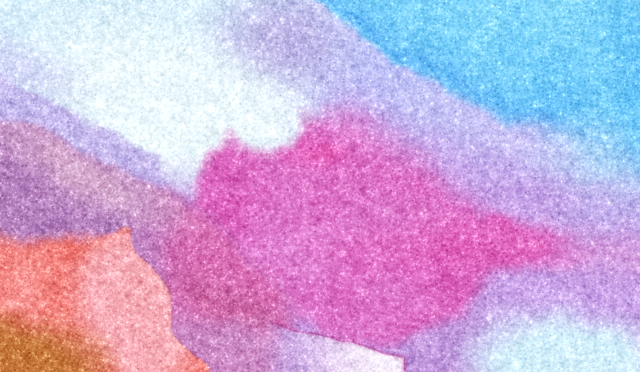
Reproduce this background procedurally as a Shadertoy shader.

```glsl
// Abstract watercolour: pale sky, blue corner, magenta bloom, coral and ochre pools.
// Each wash is a warped distance field with its own edge softness, painted in order.
// Layered sines bend the edges; scattered cell spots settle pigment into the paper.

vec2 hash2(vec2 p) {
    return fract(sin(vec2(dot(p, vec2(127.1, 311.7)), dot(p, vec2(269.5, 183.3)))) * 43758.5);
}

// Soft light and dark spots, one scattered in each cell
float spots(vec2 p) {
    vec2 cell = floor(p), f = fract(p);
    float sum = 0.0;
    for (int j = -1; j <= 1; j++)
        for (int i = -1; i <= 1; i++) {
            vec2 o = vec2(i, j), d = o + hash2(cell + o) - f;
            sum += (hash2(cell + o + 57.0).x - 0.5) * exp(-6.0 * dot(d, d));
        }
    return sum;
}

// Layered sines, rotated and sharpened at each octave
vec2 ripple(vec2 p) {
    vec2 sum = vec2(0);
    float amp = 0.5;
    for (int i = 0; i < 5; i++) {
        sum += amp * sin(p.yx + 1.3 * sin(p * 0.8 + float(i)));
        p = mat2(1.5, 1.1, -1.1, 1.5) * p + 2.7;
        amp *= 0.62;
    }
    return sum;
}

// Approximate signed distance to a tilted ellipse: centre in xy, radii in zw
float ellipse(vec2 p, vec4 shape, float angle) {
    float c = cos(angle), s = sin(angle);
    vec2 q = mat2(c, -s, s, c) * (p - shape.xy);
    return (length(q / shape.zw) - 1.0) * min(shape.z, shape.w);
}

// Merges an ellipse smoothly into a field
void join(inout float d, vec2 p, vec4 shape, float angle) {
    float e = ellipse(p, shape, angle), h = max(0.05 - abs(d - e), 0.0);
    d = min(d, e) - 5.0 * h * h;
}

float cover(float d, float softness) {
    return 1.0 - smoothstep(-softness, softness, d);
}

// Lays a soft elliptical tint over the paint
void pool(inout vec3 paint, vec3 tint, float amount, vec2 p, vec4 shape, float angle, float softness) {
    paint = mix(paint, tint, amount * cover(ellipse(p, shape, angle), softness));
}

void mainImage(out vec4 fragColor, in vec2 fragCoord) {
    vec2 uv = fragCoord / iResolution.y;
    vec2 wobble = ripple(uv * 8.0), bleed = ripple(uv * 37.0);
    vec2 p = uv + 0.022 * wobble + 0.008 * bleed;
    vec2 fine = uv + 0.005 * ripple(uv * 24.0);

    // Lavender ground with a pale opening at the upper left
    vec3 col = mix(vec3(0.79, 0.64, 0.91), vec3(0.75, 0.76, 0.97), smoothstep(0.35, 0.85, p.y));
    pool(col, vec3(0.85, 0.94, 0.99), 1.0, p, vec4(0.26, 0.94, 0.6, 0.3), 0.0, 0.1);
    pool(col, vec3(0.93, 0.98, 1.0), 1.0, p, vec4(0.49, 0.71, 0.37, 0.2), -0.35, 0.09);
    pool(col, vec3(0.81, 0.8, 0.96), 0.7, p, vec4(0.03, 0.82, 0.16, 0.06), -0.3, 0.06);
    pool(col, vec3(0.74, 0.7, 0.9), 0.9, p, vec4(0.77, 0.89, 0.15, 0.11), -0.15, 0.08);

    // Blue corner, darker where pigment gathers along its rim
    float t = 1.75 - p.x;
    float blueD = 0.8 * (0.53 + 0.3 * t + 0.25 * t * t - p.y);
    col = mix(col, vec3(0.84, 0.9, 0.99), 0.6 * cover(abs(blueD - 0.06), 0.09) * smoothstep(1.0, 1.3, p.x));
    vec3 blue = mix(vec3(0.4, 0.77, 0.98), vec3(0.54, 0.86, 0.99), 0.5 + 0.5 * wobble.x);
    blue = mix(blue, vec3(0.37, 0.7, 0.96), 0.8 * exp(-abs(blueD + 0.025) / 0.03));
    col = mix(col, blue, cover(blueD, mix(0.015, 0.055, smoothstep(1.2, 1.6, p.x))));
    pool(col, vec3(0.7, 0.87, 0.98), 0.7, p, vec4(1.61, 0.56, 0.14, 0.08), -0.3, 0.07);

    // Violet drift at the right and pale pool at the lower right
    pool(col, vec3(0.74, 0.68, 0.92), 0.7, p, vec4(1.68, 0.45, 0.2, 0.06), 0.2, 0.06);
    pool(col, vec3(0.84, 0.59, 0.84), 0.7, p, vec4(1.62, 0.33, 0.22, 0.05), 0.0, 0.05);
    pool(col, vec3(0.74, 0.57, 0.84), 0.7, p, vec4(1.2, 0.13, 0.12, 0.17), 0.0, 0.08);
    pool(col, vec3(0.83, 0.94, 0.99), 1.0, p, vec4(1.53, 0.02, 0.24, 0.14), 0.0, 0.06);

    // Magenta bloom from overlapping pools, notched above, with a halo to the right
    float pinkD = ellipse(p, vec4(0.96, 0.38, 0.37, 0.23), -0.5);
    join(pinkD, p, vec4(0.64, 0.46, 0.115, 0.15), 0.0);
    join(pinkD, p, vec4(1.24, 0.35, 0.31, 0.075), -0.08);
    join(pinkD, p, vec4(0.98, 0.2, 0.2, 0.12), -0.1);
    join(pinkD, p, vec4(0.95, 0.58, 0.16, 0.1), -0.4);
    join(pinkD, p, vec4(0.6, 0.3, 0.15, 0.17), 0.0);
    pinkD = max(pinkD, -ellipse(p, vec4(0.7, 0.67, 0.1, 0.085), 0.0));
    vec3 pink = mix(vec3(0.86, 0.39, 0.74), vec3(0.88, 0.5, 0.81), 0.5 + 0.7 * wobble.y);
    pool(pink, vec3(0.91, 0.36, 0.71), 0.8, p, vec4(0.85, 0.59, 0.06, 0.03), 0.1, 0.035);
    pool(pink, vec3(0.9, 0.39, 0.73), 0.6, p, vec4(1.26, 0.33, 0.22, 0.06), 0.0, 0.06);
    float upperRight = smoothstep(0.35, 0.6, p.y) * smoothstep(0.82, 1.0, p.x);
    col = mix(col, pink, 0.35 * upperRight * cover(pinkD - 0.03, 0.09));
    col = mix(col, pink, cover(pinkD, mix(0.022, 0.065, upperRight)));

    // Lilac and mauve bands sloping down from the left
    float lilacD = max(p.y - 0.79 + 0.46 * p.x, p.x - 0.43);
    col = mix(col, vec3(0.76, 0.69, 0.92), 0.8 * cover(lilacD, 0.018));
    float mauveD = p.y - 0.676 + 0.25 * p.x + 0.42 * p.x * p.x;
    float inner = smoothstep(0.3, 0.55, p.x);
    vec3 mauve = mix(vec3(0.71, 0.49, 0.73), vec3(0.85, 0.43, 0.7), inner);
    pool(mauve, vec3(0.86, 0.68, 0.8), 0.9, p, vec4(0.22, 0.54, 0.25, 0.06), -0.5, 0.06);
    pool(mauve, vec3(0.78, 0.4, 0.61), 0.7, p, vec4(0.61, 0.18, 0.13, 0.06), -0.5, 0.04);
    pool(mauve, vec3(0.8, 0.54, 0.76), 0.9, p, vec4(0.62, 0.0, 0.25, 0.12), -0.25, 0.04);
    col = mix(col, mauve, 0.9 * cover(mauveD, mix(0.014, 0.035, inner)) * cover(p.x - 0.78, 0.05));
    col = mix(col, vec3(0.74, 0.5, 0.79), 0.5 * inner * cover(abs(mauveD), 0.035) * cover(p.x - 0.74, 0.05));

    // Coral pool: feathered top, crisp broken edge on its right, ochre corner
    float edgeX = 0.56 - 0.1 * smoothstep(0.0, 0.12, fine.y) - 0.11 * smoothstep(0.2, 0.37, fine.y);
    float coralD = max(p.y - 0.372, fine.x - edgeX), crisp = smoothstep(0.22, 0.34, uv.x);
    vec3 coral = mix(vec3(0.93, 0.44, 0.41), vec3(0.96, 0.56, 0.55), 0.5 + 0.7 * wobble.x);
    pool(coral, vec3(0.97, 0.68, 0.72), 1.0, p, vec4(0.37, 0.17, 0.15, 0.21), 0.35, 0.05);
    pool(coral, vec3(0.77, 0.46, 0.23), 1.0, p, vec4(0.02, 0.0, 0.26, 0.15), -0.1, 0.055);
    col = mix(col, coral, cover(coralD, mix(0.03, 0.004, crisp)));
    col = mix(col, vec3(0.7, 0.35, 0.5), (0.4 + 0.3 * bleed.x) * crisp * exp(-abs(coralD) / 0.004));

    // Pale sliver at the bottom with a magenta rim
    float sliverD = max(fine.y - 0.123 + 0.25 * (uv.x - 0.76), uv.x - 1.087);
    float reveal = smoothstep(0.69, 0.79, uv.x);
    vec3 sliver = mix(vec3(0.8, 0.66, 0.89), vec3(0.97, 0.93, 0.99), smoothstep(0.74, 1.02, p.x));
    col = mix(col, sliver, reveal * cover(sliverD, 0.003));
    col = mix(col, vec3(0.7, 0.25, 0.58), 0.7 * reveal * exp(-abs(sliverD) / 0.004));

    // Grain deepens the weaker channels, as settled pigment does
    float grain = 1.6 * spots(uv * 180.0) + 1.2 * spots(uv * 95.0) + 0.8 * spots(uv * 38.0);
    col = pow(col, vec3(1.0 - 0.45 * grain)) * (1.0 + 0.09 * grain);
    fragColor = vec4(clamp(col, 0.0, 1.0), 1.0);
}
```
